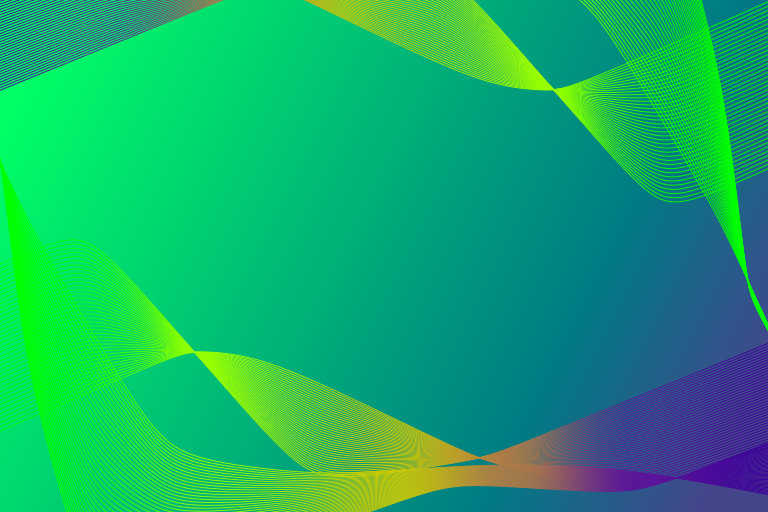
This background is drawn by a Shadertoy shader. Its source:

```glsl
// Two twisted ribbons of fine lines over a diagonal green-teal-violet gradient.
// Each ribbon blends between two edge curves built from soft hinges; the pair
// is drawn a second time under a half turn, so opposite corners mirror.

const int STRANDS = 38;

// Smooth ramp: 0 left of the hinge, slope 1 right of it
float hinge(float d, float w) {
    return 0.5 * (d + sqrt(d * d + w * w));
}

// Edges of the upper ribbon, as depth below the top
vec2 upperEdges(float x) {
    float crest = 0.512 - 0.47 * x + 1.66 * hinge(x - 0.166, 0.05)
        - 1.36 * hinge(x - 0.605, 0.06) - 0.24 * hinge(x - 0.947, 0.04);
    float base = 0.84 - 0.447 * x + 0.447 * hinge(x - 0.371, 0.03)
        + 0.5 * hinge(x - 0.488, 0.1) - 0.27 * hinge(x - 0.947, 0.05)
        - 0.58 * hinge(x - 1.23, 0.06);
    return vec2(crest, base);
}

// Edges of the lower ribbon, which falls steeply and then levels out
vec2 lowerEdges(float x) {
    float inner = 0.32 + 2.2 * x - 0.45 * hinge(x - 0.055, 0.03)
        - 1.65 * hinge(x - 0.32, 0.06) - 0.2 * hinge(x - 0.63, 0.1)
        + 0.1 * hinge(x - 0.95, 0.1) + 0.2 * hinge(x - 1.2, 0.15);
    float outer = 0.32 + 2.0 * x + 8.0 * hinge(x, 0.01)
        - 6.2 * hinge(x - 0.04, 0.03) - 4.18 * hinge(x - 0.17, 0.05)
        + 0.46 * hinge(x - 0.88, 0.06) - 0.48 * hinge(x - 1.24, 0.06);
    return vec2(inner, outer);
}

// Coverage of evenly blended strands between two edges
float strands(float y, vec2 edges, vec2 slopes, float pixel) {
    float halfWidth = 0.0009;
    float peak = min(1.0, 2.0 * halfWidth / pixel);
    float gap = 1.0;
    for (int i = 0; i <= STRANDS; i++) {
        float s = float(i) / float(STRANDS);
        float slope = mix(slopes.x, slopes.y, s);
        float d = abs(y - mix(edges.x, edges.y, s)) / sqrt(1.0 + slope * slope);
        gap *= 1.0 - clamp((halfWidth + 0.5 * pixel - d) / pixel, 0.0, peak);
    }
    return 1.0 - gap;
}

// Green through yellow and copper to indigo, along the ribbon
vec3 strandColor(float x) {
    vec3 c = mix(vec3(0.0, 1.0, 0.0), vec3(0.6, 1.0, 0.0), smoothstep(0.1, 0.42, x));
    c = mix(c, vec3(0.82, 0.8, 0.0), smoothstep(0.42, 0.76, x));
    c = mix(c, vec3(0.68, 0.48, 0.28), smoothstep(0.76, 1.0, x));
    c = mix(c, vec3(0.36, 0.08, 0.6), smoothstep(1.0, 1.25, x));
    return mix(c, vec3(0.24, 0.0, 0.6), smoothstep(1.25, 1.5, x));
}

vec3 drawRibbons(vec3 color, vec2 p, float pixel) {
    float e = 0.002;
    vec2 upper = upperEdges(p.x);
    vec2 lower = lowerEdges(p.x);
    vec2 upperSlope = (upperEdges(p.x + e) - upper) / e;
    vec2 lowerSlope = (lowerEdges(p.x + e) - lower) / e;
    vec3 ink = strandColor(p.x);
    color = mix(color, ink, strands(p.y, lower, lowerSlope, pixel));
    return mix(color, ink, strands(p.y, upper, upperSlope, pixel));
}

void mainImage(out vec4 fragColor, in vec2 fragCoord) {
    float pixel = 1.0 / iResolution.y;
    vec2 p = fragCoord * pixel;
    p.y = 1.0 - p.y; // depth below the top

    // Diagonal gradient
    float t = dot(p, vec2(0.894, 0.447));
    vec3 color = mix(vec3(0.0, 1.0, 0.4), vec3(0.0, 0.48, 0.52),
        clamp((t - 0.113) / 1.177, 0.0, 1.0));
    color = mix(color, vec3(0.27, 0.27, 0.55), clamp((t - 1.29) / 0.38, 0.0, 1.0));

    // Ribbons and their half-turned twins
    color = drawRibbons(color, p, pixel);
    color = drawRibbons(color, vec2(1.461, 0.863) - p, pixel);
    fragColor = vec4(color, 1.0);
}
```
